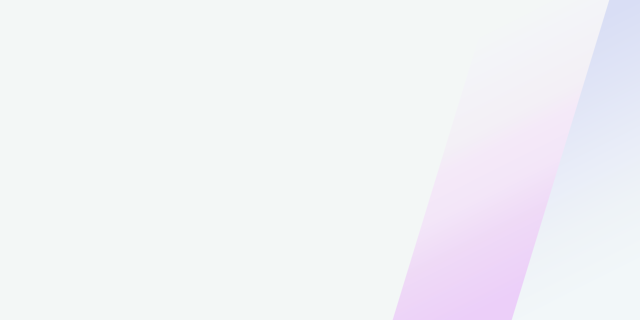
Write a Shadertoy shader that draws this background.

```glsl
const vec3 PAPER = vec3(0.953, 0.969, 0.965);
const float SLANT = 0.305;                  // horizontal drift per unit of height
const vec2 FADE_AXIS = vec2(0.45, -0.89);   // shared direction of both gradients

// Coverage to the right of a slanted edge that meets the bottom at baseX
float rightOfEdge(vec2 p, float baseX, float slant, float pixel) {
    float dist = (p.x - baseX - slant * p.y) / sqrt(1.0 + slant * slant);
    return smoothstep(-0.75 * pixel, 0.75 * pixel, dist);
}

// Blend towards the next colour between two positions along a gradient
vec3 addStop(vec3 current, vec3 next, float start, float end, float t) {
    return mix(current, next, clamp((t - start) / (end - start), 0.0, 1.0));
}

// Pale paper through lilac to orchid
vec3 orchidRamp(float t, vec3 base) {
    vec3 color = addStop(base, vec3(0.953, 0.957, 0.973), -0.13, -0.03, t);
    color = addStop(color, vec3(0.953, 0.940, 0.963), -0.03, 0.15, t);
    color = addStop(color, vec3(0.957, 0.914, 0.973), 0.15, 0.22, t);
    color = addStop(color, vec3(0.953, 0.902, 0.973), 0.22, 0.33, t);
    color = addStop(color, vec3(0.937, 0.855, 0.966), 0.33, 0.45, t);
    return addStop(color, vec3(0.925, 0.812, 0.976), 0.45, 0.65, t);
}

// Periwinkle fading to icy white
vec3 periwinkleRamp(float t) {
    vec3 color = addStop(vec3(0.850, 0.870, 0.960), vec3(0.880, 0.898, 0.965), 0.0, 0.2, t);
    color = addStop(color, vec3(0.914, 0.930, 0.972), 0.2, 0.4, t);
    color = addStop(color, vec3(0.933, 0.951, 0.968), 0.4, 0.55, t);
    return addStop(color, vec3(0.949, 0.969, 0.976), 0.55, 0.75, t);
}

void mainImage(out vec4 fragColor, in vec2 fragCoord) {
    // Canvas spans 2 by 1 units
    vec2 p = fragCoord / iResolution.xy * vec2(2.0, 1.0);
    float pixel = 1.0 / iResolution.y;
    float t = dot(p, FADE_AXIS);

    // Slanted band, then the panel beside it
    vec3 color = mix(PAPER, orchidRamp(t, PAPER), rightOfEdge(p, 1.227, SLANT, pixel));
    color = mix(color, periwinkleRamp(t), rightOfEdge(p, 1.599, SLANT, pixel));

    fragColor = vec4(color, 1.0);
}
```
